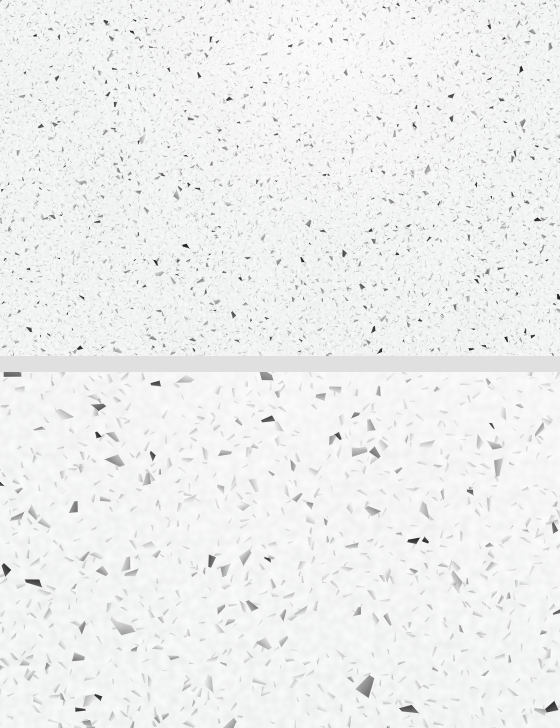
Top, the full canvas; bottom, a detail of the centre.
A Shadertoy shader for this texture:

```glsl
const vec3 STONE = vec3(0.948, 0.955, 0.950);
const vec3 GLOW = vec3(0.022, 0.018, 0.020);
const float TAU = 6.2831853;

vec3 hash3(vec2 cell, float seed) {
    vec3 p = fract(vec3(cell.xyx + seed * 17.3) * vec3(0.1031, 0.1030, 0.0973));
    p += dot(p, p.yxz + 33.33);
    return fract((p.xxy + p.yzz) * p.zyx);
}

float cornerSlope(vec2 cell, vec2 offset) {
    float angle = TAU * hash3(cell, 9.0).x;
    return dot(vec2(cos(angle), sin(angle)), offset);
}

float gradientNoise(vec2 p) {
    vec2 i = floor(p), f = p - i;
    vec2 u = f * f * f * (f * (f * 6.0 - 15.0) + 10.0);
    vec2 e = vec2(1.0, 0.0);
    float low = mix(cornerSlope(i, f), cornerSlope(i + e, f - e), u.x);
    float high = mix(cornerSlope(i + e.yx, f - e.yx), cornerSlope(i + 1.0, f - 1.0), u.x);
    return mix(low, high, u.y);
}

// Signed distance to a tapered splinter with slanted ends
float chipDistance(vec2 q, vec2 halfSize, float slant) {
    float taper = 1.0 - 0.45 * q.x / halfSize.x;
    float sides = abs(q.y) - halfSize.y * taper;
    float ends = abs(q.x + slant * q.y) - halfSize.x;
    return max(sides, ends);
}

// Brightness factor of one scattered layer; tones and lengths are (min, max)
float chipLayer(vec2 uv, float cells, float share, vec2 lengths, vec2 tones, float seed, float pixel) {
    vec2 home = floor(uv * cells);
    float shade = 1.0;
    for (int y = -1; y <= 1; y++) {
        for (int x = -1; x <= 1; x++) {
            vec2 cell = home + vec2(x, y);
            vec3 place = hash3(cell, seed);
            if (place.z > share) continue;
            vec3 form = hash3(cell, seed + 3.0);
            vec3 look = hash3(cell, seed + 5.0);
            float angle = TAU * form.x;
            float c = cos(angle), s = sin(angle);
            vec2 q = mat2(c, -s, s, c) * (uv - (cell + place.xy) / cells);
            float len = mix(lengths.x, lengths.y, form.y * form.y);
            vec2 halfSize = len * vec2(1.0, mix(0.25, 0.62, form.z));
            float d = chipDistance(q, halfSize, look.y * 1.6 - 0.8);
            float cover = 1.0 - smoothstep(-0.7 * pixel, 0.7 * pixel, d);
            float sheen = 0.12 * clamp(q.y / halfSize.y, -1.0, 1.0);
            float tone = clamp(mix(tones.x, tones.y, look.x) + sheen * tones.y, 0.05, 1.0);
            shade = min(shade, mix(1.0, tone, cover));
        }
    }
    return shade;
}

void mainImage(out vec4 fragColor, in vec2 fragCoord) {
    vec2 uv = fragCoord / iResolution.y;
    float aspect = iResolution.x / iResolution.y;
    float pixel = 1.0 / iResolution.y;

    // Pale ground with a soft glow near the top
    vec2 toGlow = (uv - vec2(0.58 * aspect, 0.86)) / vec2(0.42, 0.36);
    float glow = exp(-dot(toGlow, toGlow));
    vec3 color = STONE + GLOW * glow;

    // Fine grain and faint clouding
    float grain = gradientNoise(uv * 135.0) + 0.6 * gradientNoise(uv * 72.0 + 31.0);
    float cloud = gradientNoise(uv * 5.0 + 7.0);
    color += 0.036 * grain * (1.0 - 0.45 * glow) + 0.008 * cloud;

    // Chips from faint dust to large grey and dark splinters
    float dust = chipLayer(uv, 95.0, 0.42, vec2(0.0022, 0.0050), vec2(0.86, 0.97), 1.0, pixel);
    float flecks = chipLayer(uv, 46.0, 0.36, vec2(0.0026, 0.0065), vec2(0.62, 0.90), 12.0, pixel);
    float flakes = chipLayer(uv, 15.0, 0.30, vec2(0.0055, 0.0105), vec2(0.55, 0.80), 23.0, pixel);
    float splinters = chipLayer(uv, 23.0, 0.36, vec2(0.0030, 0.0085), vec2(0.12, 0.60), 34.0, pixel);
    float chips = min(min(flecks, flakes), splinters);
    color *= min(mix(dust, 1.0, 0.4 * glow), mix(chips, 1.0, 0.25 * glow));

    fragColor = vec4(clamp(color, 0.0, 1.0), 1.0);
}
```
